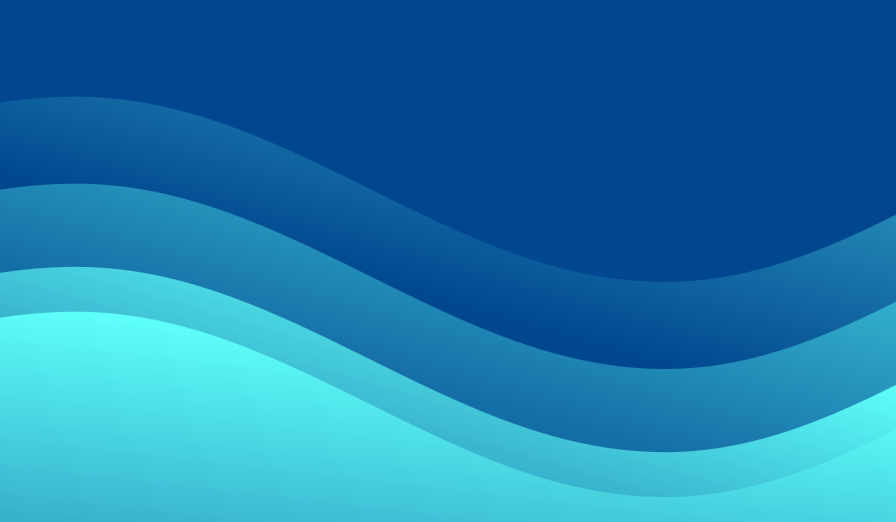
Give the GLSL for this background, as a Shadertoy shader.

```glsl
// Layered ocean waves: four bands share one cosine outline, each shifted lower.
// Every band is filled with a tilted linear gradient and laid over the one above,
// from deep navy at the top to bright aqua at the bottom.

const float PI = 3.14159265;

// Height of the topmost crest line, with slightly uneven outer slopes
float waveHeight(float x) {
    float phase = PI * (x - 0.0846) / 0.6576;
    phase += 0.05 * max(phase - PI, 0.0) - 0.1 * min(phase, 0.0);
    return 0.6373 + 0.1775 * cos(phase);
}

// Smooth coverage of the area below a wave lowered by drop
float belowWave(vec2 p, float drop) {
    float edge = waveHeight(p.x) - drop - p.y;
    return clamp(0.5 + edge / fwidth(edge), 0.0, 1.0);
}

// Gradient position, rising across the diagonal of a band lowered by drop
float bandRamp(vec2 p, float drop) {
    return clamp((p.y + drop - 0.6612 + 0.497 * p.x) / 0.426, 0.0, 1.0);
}

void mainImage(out vec4 fragColor, in vec2 fragCoord) {
    vec2 p = fragCoord / iResolution.xy;

    vec3 navy = vec3(0.0, 0.277, 0.56);
    vec3 teal = vec3(0.14, 0.53, 0.71);
    vec3 steel = vec3(0.08, 0.43, 0.65);
    vec3 lagoon = vec3(0.20, 0.69, 0.80);
    vec3 shallow = vec3(0.20, 0.66, 0.78);
    vec3 aqua = vec3(0.37, 1.0, 0.98);

    // Back to front: far wave, middle wave, near wave
    vec3 color = navy;
    color = mix(color, mix(navy, teal, bandRamp(p, 0.0)), belowWave(p, 0.0));
    color = mix(color, mix(steel, lagoon, bandRamp(p, 0.1667)), belowWave(p, 0.1667));
    color = mix(color, mix(shallow, aqua, bandRamp(p, 0.326)), belowWave(p, 0.326));

    // Foreground water fades more steeply toward the bottom
    float foreRamp = clamp(0.08 + 2.19 * p.y + 0.43 * p.x, 0.0, 1.0);
    color = mix(color, mix(shallow, aqua, foreRamp), belowWave(p, 0.412));

    fragColor = vec4(color, 1.0);
}
```
